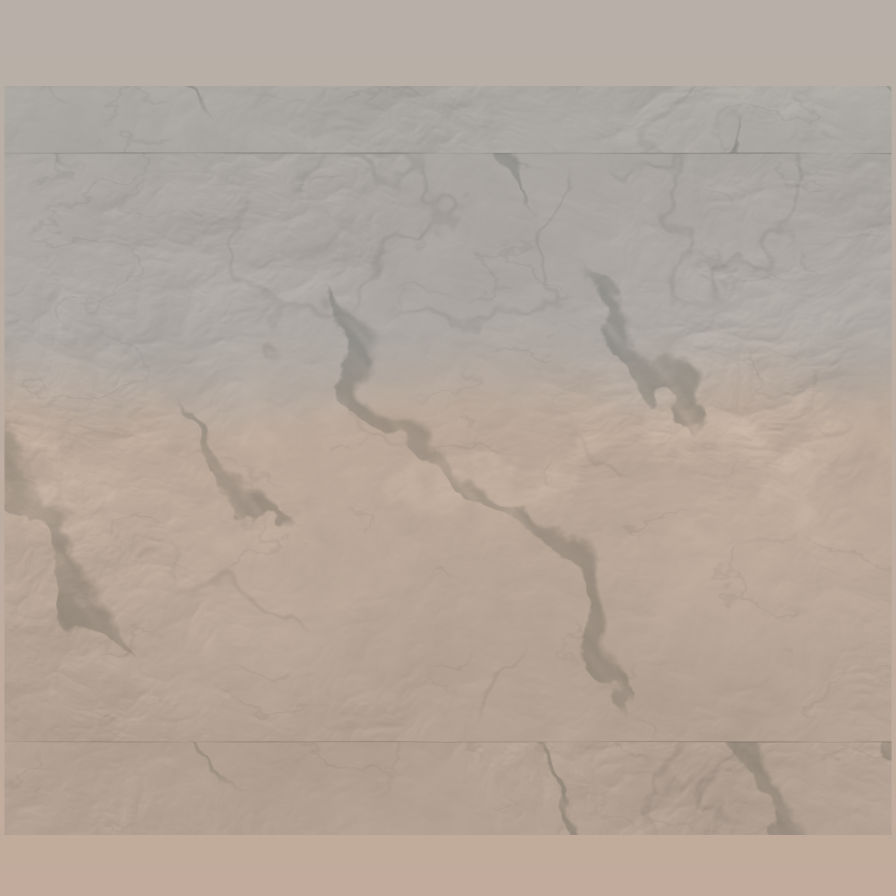
Reproduce this texture procedurally as a Shadertoy shader.

```glsl
float hash(vec2 p) {
    return fract(sin(dot(p, vec2(127.1, 311.7))) * 43758.5453);
}

float noise(vec2 p) {
    vec2 i = floor(p), f = fract(p);
    f = f * f * (3.0 - 2.0 * f);
    return mix(mix(hash(i), hash(i + vec2(1, 0)), f.x),
               mix(hash(i + vec2(0, 1)), hash(i + vec2(1, 1)), f.x), f.y);
}

float fbm(vec2 p) {
    float sum = 0.0, amp = 0.5;
    for (int i = 0; i < 5; i++) {
        sum += amp * noise(p);
        p = mat2(1.6, 1.2, -1.2, 1.6) * p + 3.7;
        amp *= 0.5;
    }
    return sum / 0.97;
}

// Folded noise: broad slabs meeting in sharp creases
float rockHeight(vec2 p) {
    p += 0.1 * vec2(fbm(p * 6.0), fbm(p * 6.0 + 9.0));
    p *= vec2(5.0, 7.5);
    float sum = 0.0, amp = 0.5;
    for (int i = 0; i < 6; i++) {
        sum += amp * abs(2.0 * noise(p) - 1.0);
        p = mat2(1.7, 1.05, -1.05, 1.7) * p + 5.3;
        amp *= 0.52;
    }
    return sum;
}

// Thin broken cracks along a contour of the noise
float hairCracks(vec2 p, float scale) {
    float contour = abs(fbm(p * scale) - 0.5);
    float patches = smoothstep(0.45, 0.65, noise(p * scale * 1.3 + 21.0));
    return patches * (1.0 - smoothstep(0.0, 0.022, contour));
}

// Wide slanting fissures that swell and pinch out along their length
float fissures(vec2 p) {
    float along = dot(p, vec2(0.6, -0.8));
    float across = dot(p, vec2(0.8, 0.6));
    float lane = across * 5.0 + 1.5 * fbm(p * 3.5 + 4.0) + 0.35 * fbm(p * 16.0);
    float side = (fract(lane) - 0.5) / 5.0;
    float swell = noise(vec2(along * 5.5, floor(lane) * 7.3 + 2.0));
    float width = 0.024 * smoothstep(0.42, 0.85, swell);
    float ragged = width * (0.5 + fbm(p * 30.0));
    float body = smoothstep(-0.003, 0.002, side + 0.35 * ragged)
               * (1.0 - smoothstep(0.4, 1.1, side / max(ragged, 0.0005)));
    float streaks = 0.65 + 0.6 * noise(vec2(across * 110.0, along * 18.0));
    return body * streaks * smoothstep(0.001, 0.006, width);
}

void mainImage(out vec4 fragColor, in vec2 fragCoord) {
    vec2 uv = fragCoord / iResolution.xy;
    float px = 1.0 / iResolution.y;

    vec3 backdrop = mix(vec3(0.76, 0.672, 0.61), vec3(0.718, 0.688, 0.66), uv.y);

    // Separate rock slabs above and below the two seams
    float slab = step(0.172, uv.y) + step(0.829, uv.y);
    vec2 p = uv + slab * vec2(3.17, 1.43);

    // Warm stone below, cool grey above, with an uneven border
    float border = uv.y + 0.07 * (fbm(uv * 7.0) - 0.5);
    vec3 warm = mix(vec3(0.7, 0.633, 0.578), vec3(0.727, 0.655, 0.597),
                    smoothstep(0.1, 0.48, uv.y));
    vec3 cool = mix(vec3(0.682, 0.66, 0.64), vec3(0.665, 0.65, 0.628),
                    smoothstep(0.6, 0.9, uv.y));
    vec3 rock = mix(warm, cool, smoothstep(0.5, 0.63, border));

    // Relief lit from the upper left
    vec2 toLight = 0.0018 * vec2(-0.5, 0.85);
    float relief = rockHeight(p - toLight) - rockHeight(p + toLight);
    float rough = mix(0.35, 1.0, smoothstep(0.35, 0.65, fbm(p * 4.0 + 13.0)));
    float shade = clamp(relief * 0.75 * rough, -0.055, 0.04);
    shade += 0.07 * (fbm(p * 5.0 + 31.0) - 0.5);
    shade += 0.03 * (fbm(p * 45.0) - 0.5);

    // Cracks
    shade -= 0.055 * hairCracks(p, 6.0);
    shade -= 0.04 * hairCracks(p * vec2(0.8, 1.3) + 8.0, 13.0);
    float fissure = fissures(p);
    rock *= 1.0 + shade * (1.0 - 0.5 * fissure);
    rock = mix(rock, rock * vec3(0.85, 0.865, 0.86), clamp(fissure, 0.0, 1.1));

    // Pale dust where the two tones meet
    float dust = smoothstep(0.5, 0.75, fbm(p * 18.0))
               * exp(-pow((uv.y - 0.48) / 0.08, 2.0));
    rock += 0.04 * dust * vec3(1.0, 0.9, 0.75);

    // Hairline seams
    float seamGap = min(abs(uv.y - 0.172), abs(uv.y - 0.829));
    float seam = 1.0 - smoothstep(0.0004, 0.0006 + px, seamGap);
    rock *= 1.0 - 0.15 * seam * noise(vec2(uv.x * 14.0, slab));

    // Panel with narrow side margins
    vec2 edge = vec2(0.495, 0.418) - abs(uv - vec2(0.5, 0.486));
    float panel = smoothstep(-0.5 * px, 0.5 * px, min(edge.x, edge.y));
    fragColor = vec4(mix(backdrop, rock, panel), 1.0);
}
```
